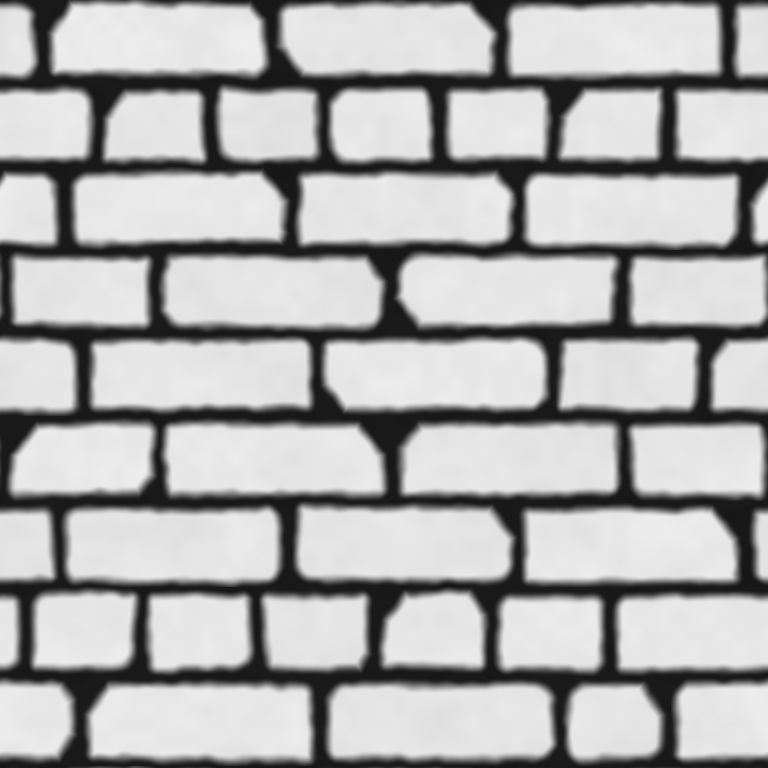
Write a three.js fragment shader that draws this texture map.

```glsl
varying vec2 vUv;

float hash(vec2 p) {
  vec3 q = fract(vec3(p.xyx) * 0.1031);
  q += dot(q, q.yzx + 33.33);
  return fract((q.x + q.y) * q.z);
}

// Value noise that tiles over the unit square
float noise(vec2 uv, float cells) {
  vec2 p = uv * cells;
  vec2 i = floor(p);
  vec2 f = fract(p);
  f = f * f * (3.0 - 2.0 * f);
  vec2 a = mod(i, cells);
  vec2 b = mod(i + 1.0, cells);
  return mix(mix(hash(a), hash(vec2(b.x, a.y)), f.x),
             mix(hash(vec2(a.x, b.y)), hash(b), f.x), f.y);
}

vec2 wobble(vec2 uv, float cells) {
  return vec2(noise(uv, cells), noise(uv + 0.37, cells)) - 0.5;
}

// Course from the top: start, brick length, brick count, split of the remainder
vec4 courseLayout(float row) {
  if (row < 0.5) return vec4(0.057, 0.298, 3.0, 1.0);
  if (row < 1.5) return vec4(0.126, 0.149, 5.0, 1.0);
  if (row < 2.5) return vec4(0.085, 0.295, 3.0, 1.0);
  if (row < 3.5) return vec4(0.206, 0.302, 2.0, 0.5);
  if (row < 4.5) return vec4(0.108, 0.305, 2.0, 0.507);
  if (row < 5.5) return vec4(0.207, 0.303, 2.0, 0.485);
  if (row < 6.5) return vec4(0.078, 0.298, 3.0, 1.0);
  if (row < 7.5) return vec4(0.033, 0.152, 5.0, 1.0);
  return vec4(0.108, 0.311, 2.0, 0.38);
}

void main() {
  // Nine courses of slightly uneven height
  float y = 1.0 - vUv.y;
  float level = 9.0 * (y + 0.0026 + 0.0098 * sin(3.14159 * y) - 0.004 * sin(6.28318 * y));
  float row = mod(floor(level), 9.0);

  // Ends of the brick at this point
  vec4 course = courseLayout(row);
  float x = fract(vUv.x - course.x);
  float run = course.y * course.z;
  float k = floor(x / course.y);
  vec2 ends = vec2(k, k + 1.0) * course.y;
  if (x > run) {
    float split = mix(run, 1.0, course.w);
    ends = x < split ? vec2(run, split) : vec2(split, 1.0);
    k = x < split ? course.z : course.z + 1.0;
  }
  vec2 id = vec2(row * 7.0 + 3.0, k * 5.0 + 11.0);

  // Uneven placing, lean and ragged edges
  vec2 p = vec2(x - 0.5 * (ends.x + ends.y), (0.5 - fract(level)) / 9.0);
  vec2 halfSize = vec2(0.5 * (ends.y - ends.x) - 0.0105, 0.0456);
  p += 0.004 * (vec2(hash(id + 1.3), hash(id + 2.7)) - 0.5);
  p += p.yx * vec2(0.12, 0.022) * (vec2(hash(id + 4.1), hash(id + 5.9)) - 0.5);
  p += 0.005 * wobble(vUv, 24.0) + 0.0035 * wobble(vUv, 64.0);

  // Rounded corners, a few of them broken off
  vec2 corner = id + 17.0 * step(0.0, p) + 0.5;
  float radius = mix(0.006, 0.024, pow(hash(corner), 2.0));
  vec2 edge = abs(p) - halfSize;
  vec2 q = edge + radius;
  float d = length(max(q, 0.0)) + min(max(q.x, q.y), 0.0) - radius;
  float chip = 0.024 * smoothstep(0.84, 0.95, hash(corner + 8.2));
  if (chip > 0.0) d = max(d, dot(edge, vec2(0.8, 0.6)) + chip);

  // Pale mottled face against dark mortar
  float face = 0.9 + 0.018 * (hash(id + 9.4) - 0.5);
  face += 0.03 * (noise(vUv, 16.0) - 0.5) + 0.022 * (noise(vUv, 52.0) - 0.5);
  float mortar = 0.09 + 0.015 * noise(vUv, 40.0);
  float tone = mix(face, mortar, smoothstep(-0.0085, 0.0085, d));
  gl_FragColor = vec4(vec3(tone), 1.0);
}
```
